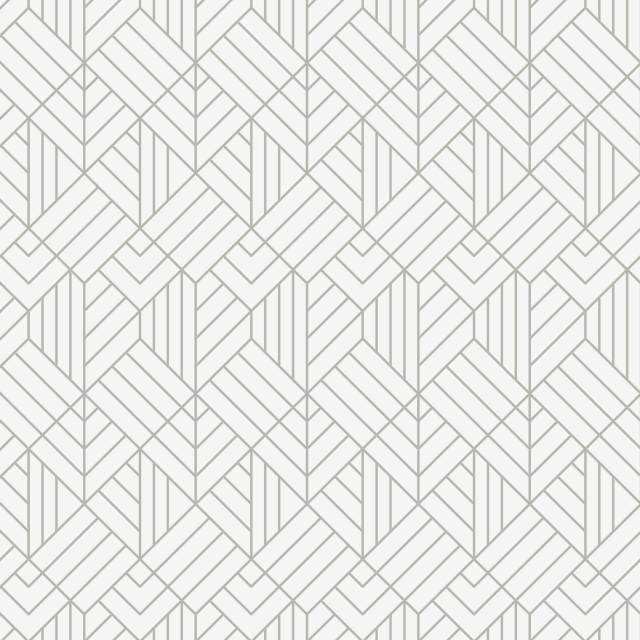
Reproduce this pattern procedurally as a Shadertoy shader.

```glsl
// Geometric lattice of thin strokes: diamonds, chevrons and striped facets.
// Each stroke is vertical or diagonal on an 8 by 24 grid tile and repeats with
// that tile; the nearest stroke distance gives an antialiased line.

const vec3  PAPER      = vec3(0.96, 0.96, 0.96);
const vec3  LINE       = vec3(0.715, 0.715, 0.683);
const float HALF_WIDTH = 0.0019;                  // half the line width, canvas units
const vec2  TILE       = vec2(8.0, 24.0);         // tile size in grid steps
const vec2  TILE_SIZE  = vec2(0.1740, 0.5169);    // tile size in canvas units
const vec2  ORIGIN     = vec2(0.1317, 0.9017);    // a grid origin, lower-left based
const vec2  STEP       = TILE_SIZE / TILE;

float wrap(float x, float period) {
    return x - period * round(x / period);
}

// Distance to a repeated stroke that runs down from "top" over "rows" grid rows,
// moving "slope" columns per row. Shearing first lets long strokes span tiles.
float stroke(vec2 g, float topX, float topY, float rows, float slope) {
    float h = 0.5 * rows;
    float y = wrap(g.y - topY - h, TILE.y);
    float x = wrap(g.x - topX - slope * (y + h), TILE.x);
    vec2 q = vec2(x + slope * y, y) * STEP;
    vec2 arm = vec2(slope, 1.0) * h * STEP;
    return length(q - arm * clamp(dot(q, arm) / dot(arm, arm), -1.0, 1.0));
}

float lattice(vec2 g) {
    // Main frame: two long diagonals and three uprights
    float d = stroke(g, 4.0, -4.0, 20.0, 1.0);
    d = min(d, stroke(g, 12.0, -4.0, 20.0, -1.0));
    d = min(d, stroke(g, 0.0, 16.0, 16.0, 0.0));
    d = min(d, stroke(g, 4.0, 4.0, 8.0, 0.0));
    d = min(d, stroke(g, 4.0, 18.0, 2.0, 0.0));

    for (int k = 1; k <= 3; k++) {
        float i = float(k);
        // Falling stripes that run into the upper chevrons, and their right arms
        d = min(d, stroke(g, 4.0 - i, i - 4.0, 4.0 + i, 1.0));
        d = min(d, stroke(g, i, i, i, -1.0));
        // Split diamond: diagonals on the left, uprights on the right
        d = min(d, stroke(g, i, 8.0 - i, 4.0 - i, 1.0));
        if (k < 3) d = min(d, stroke(g, 4.0 + i, 4.0 + i, 8.0 - 2.0 * i, 0.0));
        // Rising stripes that run into the lower chevrons, and their left arms
        d = min(d, stroke(g, i, 8.0 + i, 4.0 + i, -1.0));
        d = min(d, stroke(g, 4.0 - i, 12.0 + i, i, 1.0));
        // Facets below: rising diagonals beside growing uprights
        d = min(d, stroke(g, 1.0 + i, 15.0 + i, 1.0 + i, -1.0));
        d = min(d, stroke(g, 4.0 + i, 18.0 - i, 2.0 + 2.0 * i, 0.0));
    }
    return d;
}

void mainImage(out vec4 fragColor, in vec2 fragCoord) {
    vec2 uv = fragCoord / iResolution.y;
    vec2 grid = (uv - ORIGIN) * vec2(1.0, -1.0) / STEP;   // grid rows count downwards
    float soft = 0.7 / iResolution.y;
    float ink = 1.0 - smoothstep(-soft, soft, lattice(grid) - HALF_WIDTH);
    fragColor = vec4(mix(PAPER, LINE, ink), 1.0);
}
```
